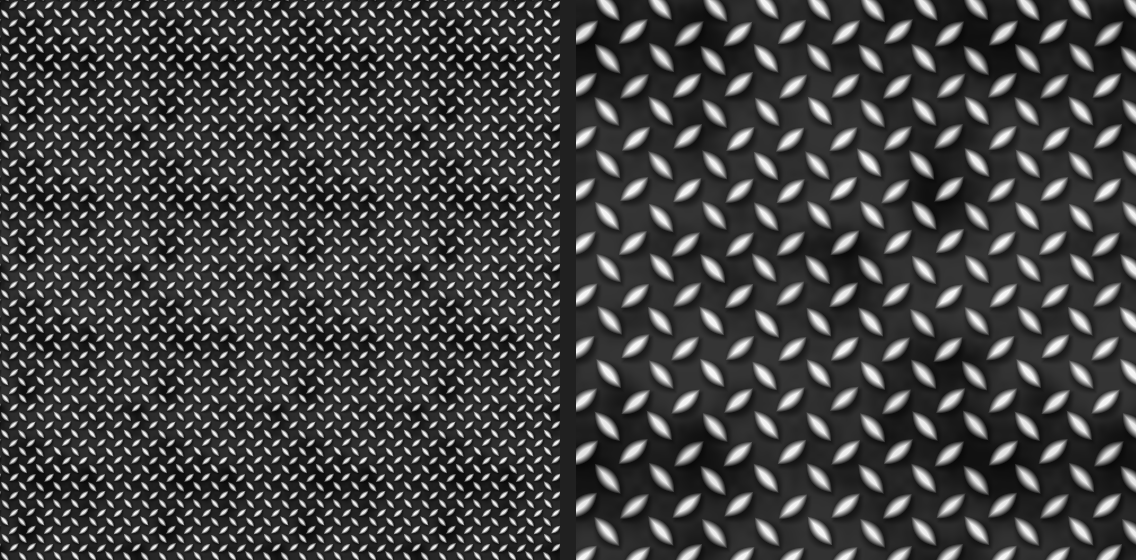
Left: the whole. Right: its middle third, enlarged.
Reproduce this texture procedurally as a Shadertoy shader.

```glsl
#define PLATES 4.0
#define STUDS 8.0          // stud pairs along one plate
#define HALF_LENGTH 0.36   // stud size, in stud cells
#define HALF_WIDTH 0.15
#define JITTER 0.035       // stud displacement, in stud cells
#define GROUND_DARK 0.055
#define GROUND_LIGHT 0.185
#define EDGE_TONE 0.20     // stud tone at its rim
#define PEAK_TONE 0.96     // stud tone on its ridge
#define SHADOW 0.50
#define SHADOW_SHIFT vec2(0.04, -0.06)
#define TAU 6.2831853

float hash(vec2 p) {
    vec3 q = fract(p.xyx * 0.1031);
    q += dot(q, q.yzx + 33.33);
    return fract((q.x + q.y) * q.z);
}

// Value noise on the unit square that wraps after "period" cells
float wrapNoise(vec2 p, float period) {
    p *= period;
    vec2 cell = floor(p), f = fract(p);
    f = f * f * (3.0 - 2.0 * f);
    vec2 a = mod(cell, period), b = mod(cell + 1.0, period);
    return mix(mix(hash(a), hash(vec2(b.x, a.y)), f.x),
               mix(hash(vec2(a.x, b.y)), hash(b), f.x), f.y);
}

// Height of a pointed lens: 1 on the centre, 0 on the rim
float lensHeight(vec2 p, vec2 axis, vec2 size) {
    float along = dot(p, axis) / size.x;
    float across = dot(p, vec2(-axis.y, axis.x)) / size.y;
    return 1.0 - along * along - abs(across);
}

void mainImage(out vec4 fragColor, in vec2 fragCoord) {
    vec2 uv = fragCoord / iResolution.xy;
    vec2 plate = fract(uv * PLATES);
    vec2 grid = uv * PLATES * STUDS;
    vec2 size = vec2(HALF_LENGTH, HALF_WIDTH);

    // Two interleaved lattices of studs at right angles
    float stud = -1.0, shade = 0.0, gloss = 1.0;
    for (int i = 0; i < 2; i++) {
        float kind = float(i);
        vec2 axis = normalize(i == 0 ? vec2(0.65, -0.76) : vec2(0.76, 0.65));
        vec2 p = grid - vec2(0.28, 0.21) - 0.5 * kind;
        vec2 id = mod(floor(p + 0.5), STUDS) + 17.0 * kind;
        vec2 shift = vec2(hash(id + 3.0), hash(id + 41.0)) * 2.0 - 1.0;
        p = fract(p + 0.5) - 0.5 - JITTER * shift;

        float height = lensHeight(p, axis, size);
        if (height > stud) {
            stud = height;
            gloss = mix(0.9, 1.06, hash(id + 77.0));
        }
        float shadowHeight = lensHeight(p - SHADOW_SHIFT, axis, size * vec2(1.2, 2.1));
        shade = max(shade, smoothstep(0.0, 0.7, shadowHeight));
    }

    // Worn ground: blotches, fine grain and a soft band on every plate
    float blotch = 0.6 * wrapNoise(plate, 5.0) + 0.4 * wrapNoise(plate + 0.37, 11.0);
    float grain = wrapNoise(plate, 48.0) - 0.5;
    float band = cos(TAU * (plate.y - 0.95));
    float wear = smoothstep(0.1, 0.85, blotch + 0.13 * band + 0.1 * grain);
    float ground = mix(GROUND_DARK, GROUND_LIGHT, wear) * (1.0 - SHADOW * shade);
    ground *= 1.0 - 0.12 * cos(TAU * uv.y);

    // Polished studs above the ground
    float polish = min(EDGE_TONE + stud * gloss, PEAK_TONE) * mix(0.93, 1.0, wear);
    fragColor = vec4(vec3(max(ground, polish)), 1.0);
}
```
